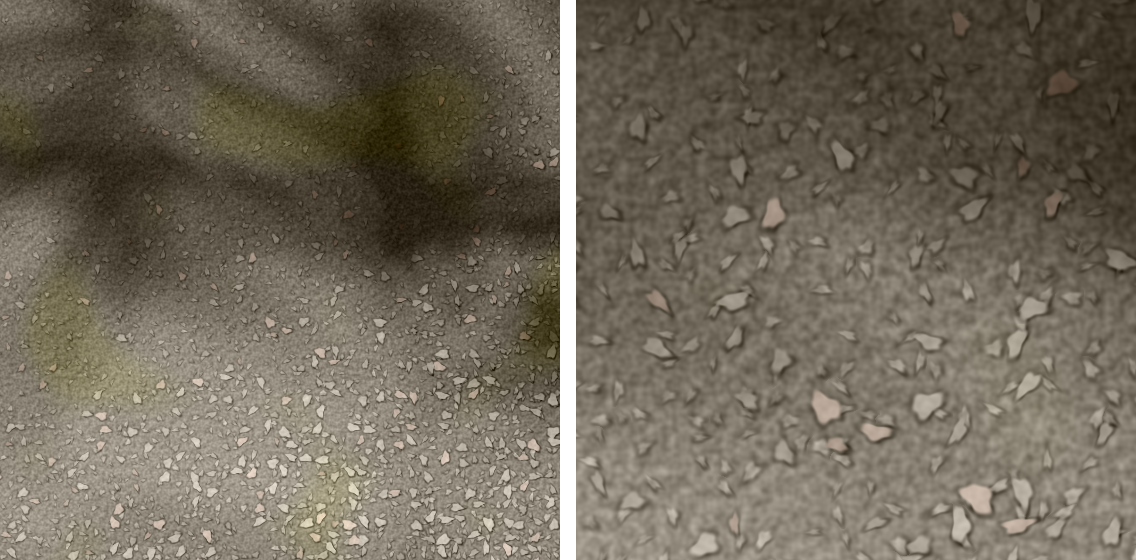
Left: the whole. Right: its middle third, enlarged.
Give the GLSL for this texture, as a WebGL 1 fragment shader.

```glsl
precision highp float;
// Weathered asphalt: pale pebbles set in gritty warm grey, under soft dark stains.
// A vertical tone ramp is stained by warped gradient noise; two layers of jittered
// cells hold the pebbles, and embossed fine noise gives the rough surface.

uniform vec2 u_resolution;

const vec3 WARM_TINT = vec3(0.028, 0.0, -0.052);
const vec3 OLIVE_TINT = vec3(0.012, 0.012, -0.055);
const vec3 ROSE_TINT = vec3(0.035, -0.005, -0.01);
const vec2 LIGHT_DIR = vec2(-0.6, 0.8);

vec2 hash2(vec2 p) {
  vec3 q = fract(p.xyx * vec3(0.1031, 0.1030, 0.0973));
  q += dot(q, q.yzx + 33.33);
  return fract((q.xx + q.yz) * q.zy);
}

float cornerSlope(vec2 cell, vec2 offset) {
  float angle = 6.2832 * hash2(cell).x;
  return dot(vec2(cos(angle), sin(angle)), offset);
}

float gradientNoise(vec2 p) {
  vec2 i = floor(p);
  vec2 f = p - i;
  vec2 w = f * f * f * (f * (f * 6.0 - 15.0) + 10.0);
  vec2 e = vec2(1.0, 0.0);
  float low = mix(cornerSlope(i, f), cornerSlope(i + e.xy, f - e.xy), w.x);
  float high = mix(cornerSlope(i + e.yx, f - e.yx), cornerSlope(i + e.xx, f - e.xx), w.x);
  return 1.4 * mix(low, high, w.y);
}

float fbm(vec2 p) {
  float sum = 0.0;
  float amp = 0.62;
  for (int i = 0; i < 4; i++) {
    sum += amp * gradientNoise(p);
    p = mat2(0.8, 0.6, -0.6, 0.8) * p * 2.03 + 7.3;
    amp *= 0.45;
  }
  return sum;
}

// Pebbles grow larger and denser toward the lower right.
float growth(vec2 uv) {
  return smoothstep(-0.1, 0.95, 0.5 - 0.75 * uv.y + 0.45 * uv.x);
}

// Nearest pebble: x = signed distance, y = random seed, z = how far it faces the light.
vec3 pebbles(vec2 uv, float cells, float sparse, float dense) {
  vec2 p = uv * cells;
  vec3 nearest = vec3(1.0, 0.0, 0.0);
  for (int j = -1; j <= 1; j++) {
    for (int i = -1; i <= 1; i++) {
      vec2 cell = floor(p) + vec2(float(i), float(j));
      vec2 place = hash2(cell + cells);
      vec2 shape = hash2(cell + 2.7 * cells + 19.0);
      float size = growth(cell / cells);
      vec2 away = p - cell - 0.2 - 0.6 * place;
      float turn = 6.2832 * shape.x;
      vec2 v = mat2(cos(turn), -sin(turn), sin(turn), cos(turn)) * away;
      v *= vec2(0.78, 1.0 + 0.7 * place.y);
      float angle = atan(v.y, v.x + 0.0001);
      float lumps = 1.0 + 0.16 * sin(3.0 * angle + 9.0 * place.x)
                        + 0.09 * sin(5.0 * angle + 17.0 * shape.y);
      float radius = mix(0.15, 0.25, size) * (0.65 + 0.7 * shape.y);
      float d = (length(v) * lumps - radius) / cells;
      float present = step(fract(place.x * 7.0 + shape.x * 5.0), mix(sparse, dense, size));
      if (present > 0.5 && d < nearest.x) {
        nearest = vec3(d, shape.y, dot(away, LIGHT_DIR) / (length(away) + 0.01));
      }
    }
  }
  return nearest;
}

// Tone change of a pebble: pale body, dark outline, deeper on the shaded side.
float pebbleTone(vec3 pebble, float lift, float soft) {
  float body = 1.0 - smoothstep(-soft, soft, pebble.x);
  float rim = (pebble.x - 0.0016) / 0.0017;
  float outline = exp(-rim * rim) * (0.65 - 0.4 * pebble.z);
  return lift * (body * (0.45 + 0.75 * pebble.y) - 0.9 * outline);
}

float stainedTone(vec2 uv) {
  vec2 warp = vec2(gradientNoise(uv * 2.3 + 4.0), gradientNoise(uv * 2.3 + 31.0));
  float stain = fbm(mat2(0.85, 0.45, -0.5, 0.9) * uv * vec2(2.6, 3.6) + 0.55 * warp + 11.0);
  float height = uv.y + 0.2 * (uv.x - 0.5) + 0.13 * warp.x;
  float shade = smoothstep(0.2, 0.64, height);
  return mix(0.545, 0.305, shade) + mix(0.12, 0.46, shade) * stain;
}

float surfaceGrit(vec2 uv) {
  vec2 p = uv * 82.0 + 0.8 * gradientNoise(uv * 31.0);
  float emboss = gradientNoise(p) - gradientNoise(p + 0.28 * LIGHT_DIR);
  float grain = gradientNoise(uv * 165.0) + 0.8 * gradientNoise(uv * 247.0 + 5.0);
  return 0.075 * emboss + 0.07 * grain;
}

void main() {
  vec2 uv = gl_FragCoord.xy / u_resolution.y;
  float soft = max(0.0013, 0.8 / u_resolution.y);
  float tone = max(stainedTone(uv), 0.13);
  float lift = mix(0.12, 0.22, growth(uv)) * smoothstep(0.02, 0.42, tone);

  // Large stones over small chips over grit.
  vec3 stones = pebbles(uv, 36.0, 0.22, 0.72);
  vec3 chips = pebbles(uv, 68.0, 0.22, 0.62);
  float onStone = 1.0 - smoothstep(-soft, soft, stones.x);
  tone += surfaceGrit(uv) * mix(0.65, 1.1, smoothstep(0.15, 0.5, tone)) * (1.0 - 0.5 * onStone);
  tone += pebbleTone(chips, 0.75 * lift, soft) * (1.0 - onStone);
  tone += pebbleTone(stones, lift, soft);

  vec3 color = vec3(max(tone, 0.07)) + WARM_TINT;
  color += OLIVE_TINT * smoothstep(0.15, 0.6, gradientNoise(uv * 4.5 + 17.0));
  color += ROSE_TINT * onStone * step(0.82, fract(stones.y * 13.0));
  gl_FragColor = vec4(clamp(color, 0.0, 1.0), 1.0);
}
```
